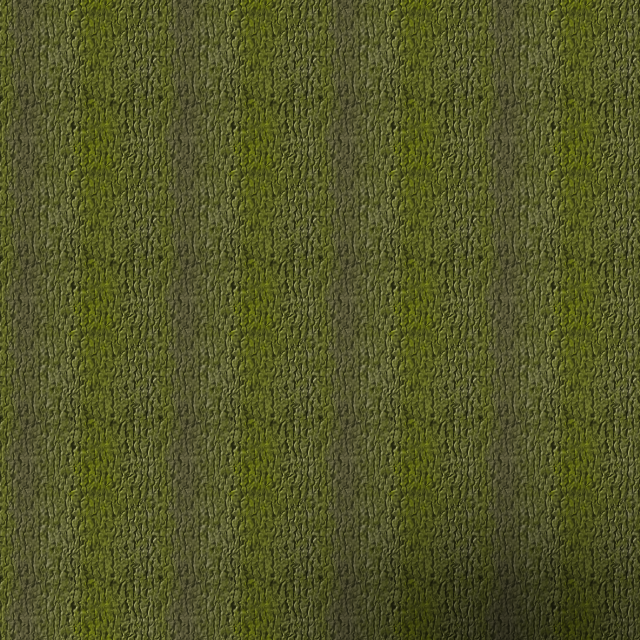
Give the GLSL for this texture, as a three.js fragment shader.

```glsl
// Mossy tree bark: a seamless tile of broken vertical ridges, shaded toward the lower right.
#define REPEATS 4.0
#define STRANDS 24.0
#define BREAKS 14.0
#define WARP 0.018
#define CRACK_WIDTH 0.25
#define CRACK_DEPTH 0.64
#define LIGHT_STEP vec2(-0.008, 0.006)
#define RELIEF 0.22
#define GRAIN 0.27
#define SHADOW 0.48

varying vec2 vUv;

const vec3 CRACK = vec3(0.105, 0.11, 0.04);
const vec3 MOSS = vec3(0.345, 0.365, 0.125);
const vec3 BRIGHT_MOSS = vec3(0.395, 0.43, 0.06);
const vec3 GREY_BARK = vec3(0.435, 0.435, 0.295);
const vec3 BROWN_BARK = vec3(0.345, 0.33, 0.225);

vec2 hash(vec2 cell) {
  vec3 q = fract(cell.xyx * vec3(0.1031, 0.1030, 0.0973));
  q += dot(q, q.yzx + 33.33);
  return fract((q.xx + q.yz) * q.zy);
}

float corner(vec2 cell, vec2 offset, vec2 period) {
  return dot(hash(mod(cell, period) + period) * 2.0 - 1.0, offset);
}

// Gradient noise that wraps once per tile, about -0.7 to 0.7.
float noise(vec2 tile, vec2 period) {
  vec2 p = tile * period;
  vec2 i = floor(p);
  vec2 f = p - i;
  vec2 u = f * f * f * (f * (f * 6.0 - 15.0) + 10.0);
  vec2 e = vec2(1.0, 0.0);
  float low = mix(corner(i, f, period), corner(i + e.xy, f - e.xy, period), u.x);
  float high = mix(corner(i + e.yx, f - e.yx, period), corner(i + e.xx, f - e.xx, period), u.x);
  return 1.4 * mix(low, high, u.y);
}

// Soft bump around a centre, wrapped over the tile.
float band(float x, float centre, float width) {
  float d = (fract(x - centre + 0.5) - 0.5) / width;
  return exp(-d * d);
}

// Ridge height, 0 in the cracks to 1 on the crests.
float barkHeight(vec2 tile) {
  vec2 p = tile;
  p.x += WARP * noise(tile, vec2(4.0, 5.0));
  p.x += WARP * noise(tile + 0.37, vec2(14.0, 11.0));
  p.x += 0.65 * WARP * noise(tile + 0.73, vec2(37.0, 41.0));
  p.y += WARP * noise(tile + 0.61, vec2(23.0, 19.0));

  // Seams between strands, fading out and reopening along their length.
  float strand = p.x * STRANDS;
  float id = floor(strand);
  float across = strand - id;
  float seam = 0.5 - abs(across - 0.5);
  float opening = CRACK_WIDTH * (1.0 + 1.2 * noise(tile + 0.19, vec2(27.0, 25.0)));
  float open = smoothstep(-0.42, 0.12, noise(tile + 0.83, vec2(22.0, 17.0)));
  float ridge = 1.0 - open * (1.0 - smoothstep(-0.04, opening, seam));

  // Short slanting breaks, shifted from strand to strand.
  float row = p.y * BREAKS + hash(vec2(mod(id, STRANDS), 5.0)).x - 0.8 * across;
  float gap = 0.5 - abs(fract(row) - 0.5);
  float strength = clamp(0.25 + 1.1 * noise(tile + 0.47, vec2(25.0, 21.0)), 0.0, 0.8);
  ridge *= 1.0 - strength * (1.0 - smoothstep(0.0, 0.16, gap));

  // Thin splits inside the strands, then rough fibre and pits.
  float split = abs(noise(p + 0.53, vec2(33.0, 13.0)));
  ridge *= 1.0 - 0.45 * (1.0 - open) * (1.0 - smoothstep(0.0, 0.12, split));
  float fibre = 0.8 * noise(p, vec2(47.0, 29.0)) + noise(p + 0.29, vec2(67.0, 51.0));
  return clamp(ridge + 0.55 * fibre, 0.0, 1.2);
}

void main() {
  vec2 tile = vUv * REPEATS;
  float patches = noise(tile, vec2(5.0, 4.0));
  float blotches = noise(tile + 0.23, vec2(16.0, 11.0));
  float flecks = noise(tile + 0.67, vec2(39.0, 23.0));
  float grain = noise(tile, vec2(71.0, 61.0));
  float edgeX = tile.x + 0.04 * patches + 0.035 * blotches + 0.03 * flecks;

  // Broad columns of the trunk.
  float brown = band(edgeX, 0.165, 0.085) * (0.65 + 0.35 * band(tile.y, 0.15, 0.3));
  float greyRidge = band(edgeX, 0.445, 0.05);
  float lush = band(edgeX, 0.61, 0.17) * (0.45 + 0.5 * band(tile.y, 0.05, 0.32));
  lush += 0.5 * band(edgeX, 0.035, 0.035);
  float rough = max(band(tile.x, 0.86, 0.14), band(tile.x, 0.47, 0.06));

  // Relief lit from the upper left.
  float height = barkHeight(tile);
  float slope = height - barkHeight(tile + LIGHT_STEP);
  float depth = CRACK_DEPTH + 0.22 * rough;

  // Moss and bare bark.
  float bare = 0.38 + 0.5 * blotches + 0.25 * patches + 0.35 * greyRidge;
  bare += 0.7 * flecks + 0.4 * grain + 0.6 * max(slope, 0.0) - 0.25 * lush;
  vec3 surface = mix(MOSS, GREY_BARK, clamp(bare, 0.0, 1.2));
  float mossy = lush * (0.55 + 1.0 * blotches + 1.3 * flecks);
  surface = mix(surface, BRIGHT_MOSS, clamp(mossy, 0.0, 0.9));
  surface = mix(surface, BROWN_BARK, clamp(brown * (0.8 + 0.4 * blotches), 0.0, 0.85));
  surface *= 1.0 + (RELIEF + 0.2 * rough) * slope + GRAIN * grain;
  vec3 color = mix(surface, CRACK, depth * (1.0 - min(height, 1.0)));

  // Dark knots gathered along one row of each tile.
  float knots = smoothstep(0.08, 0.4, noise(tile + 0.11, vec2(19.0, 23.0)));
  color *= 1.0 - 0.45 * knots * band(tile.y + 0.03 * patches, 0.375, 0.05);

  // Soft shadow over the lower right of the canvas.
  vec2 fromShadow = (vUv - vec2(0.80, -0.03)) / vec2(0.32, 0.21);
  gl_FragColor = vec4(color * (1.0 - SHADOW * exp(-dot(fromShadow, fromShadow))), 1.0);
}
```
